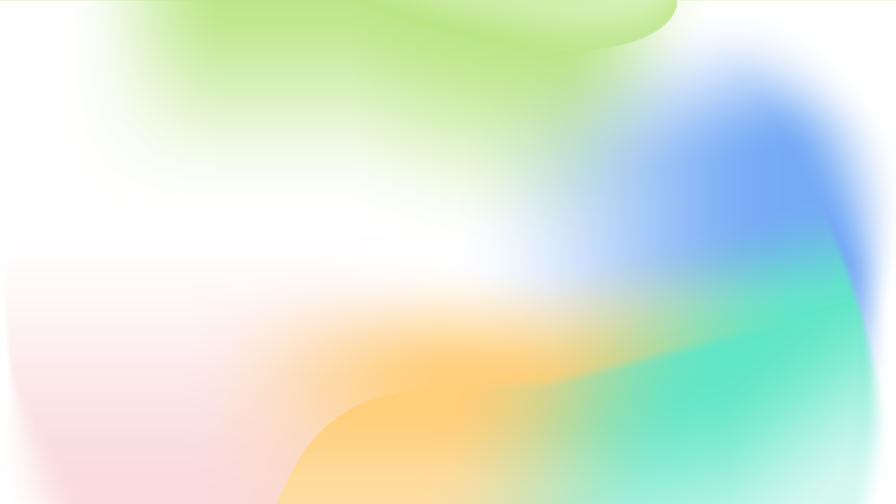
Write a WebGL 1 fragment shader that draws this background.

```glsl
precision highp float;
// Soft mesh-like gradient: green, blue, pink, orange and teal glows on white.
// Each glow is a product of smooth fades, cut by a few analytic edge curves.
// Space: y runs 0..1 upward, x is in units of canvas height (0..1.78 at 16:9).
uniform vec2 u_resolution;

const vec3 WHITE  = vec3(1.0);
const vec3 GREEN  = vec3(0.73, 0.90, 0.52);
const vec3 LIME   = vec3(0.83, 0.94, 0.70);
const vec3 PINK   = vec3(0.98, 0.86, 0.87);
const vec3 ORANGE = vec3(1.00, 0.81, 0.48);
const vec3 TEAL   = vec3(0.38, 0.90, 0.78);
const vec3 BLUE   = vec3(0.46, 0.67, 0.96);

const float DESIGN_ASPECT = 16.0 / 9.0;
const float LEAF_START = 0.694;   // left end of the green leaf at the top
const float LEAF_LENGTH = 0.65;
const float LEAF_DEPTH = 0.26;
const float HILL_START = 0.549;   // where the orange hill meets the bottom
const float HILL_HEIGHT = 0.24;
const float SLOPE_START = 1.09;   // where the hill top starts to climb
const float SLOPE = 0.25;
const float GLOW_HEIGHT = 0.24;   // reach of the glow above the hill

// 1 below lo, 0 above hi
float fall(float lo, float hi, float v) {
  return 1.0 - smoothstep(lo, hi, v);
}

// Lower rim of the green leaf, hanging from the top
float leafRim(float x) {
  float s = clamp((x - LEAF_START) / LEAF_LENGTH, 0.0, 1.0);
  return 1.0 - LEAF_DEPTH * s * sqrt(1.0 - s);
}

// Upper outline of the orange and teal hill
float hillTop(float x) {
  float rise = 1.0 - exp(-10.5 * (x - HILL_START));
  return HILL_HEIGHT * rise + SLOPE * max(x - SLOPE_START, 0.0);
}

// Bowed right-hand ridge shared by blue and teal
float ridge(float y) {
  return 1.725 - 0.64 * (y - 0.2) * (y - 0.2);
}

vec3 addGreen(vec3 col, vec2 p, float aa) {
  float depth = leafRim(p.x) - p.y;
  float sides = smoothstep(0.12, 0.46, p.x) * fall(1.1, 1.42, p.x);
  col = mix(col, GREEN, sides * fall(-0.05, 0.43, depth));
  // the leaf is palest far inside its rim and toward its right end
  float pale = smoothstep(0.0, 0.09, -depth) * 0.7
             + smoothstep(0.9, 1.35, p.x) * 0.4;
  vec3 leaf = mix(GREEN, LIME, min(pale, 1.0));
  return mix(col, leaf, smoothstep(-aa, aa, -depth));
}

vec3 addPink(vec3 col, vec2 p) {
  float bend = max(0.4 - p.y, 0.0);
  float edge = 0.012 + 0.5 * bend * bend;
  float soft = mix(0.08, 0.006, smoothstep(0.0, 0.3, p.y));
  float left = smoothstep(edge - soft, edge + soft, p.x);
  return mix(col, PINK, left * fall(0.0, 0.58, p.y) * fall(0.6, 1.1, p.x));
}

vec3 addBlue(vec3 col, vec2 p) {
  float tilted = p.y - 0.18 * (p.x - 1.48);
  float vertical = fall(0.68, 1.0, tilted) * smoothstep(0.2, 0.5, p.y);
  float halo = mix(0.05, 0.24, smoothstep(0.3, 0.8, p.y));
  float right = fall(0.0, halo, p.x - ridge(p.y));
  return mix(col, BLUE, smoothstep(0.88, 1.56, p.x) * vertical * right);
}

vec3 addHill(vec3 col, vec2 p, float aa) {
  float top = hillTop(p.x);
  float soft = mix(0.045, 0.012, smoothstep(0.1, 0.4, p.y));
  float right = fall(-soft, soft, p.x - ridge(p.y));

  // glow rising above the outline, warm on the left and cool on the right
  float glow = fall(0.0, GLOW_HEIGHT, p.y - max(top, HILL_HEIGHT));
  glow *= smoothstep(0.35, 0.9, p.x) * mix(0.4, 1.0, smoothstep(0.0, 0.25, p.y));
  vec3 glowColor = mix(ORANGE, TEAL, smoothstep(1.0, 1.6, p.x));
  col = mix(col, glowColor, glow * right);

  // body below the outline, paler with depth and toward the right corner
  float depth = max(top - p.y, 0.0);
  vec3 body = mix(ORANGE, TEAL, smoothstep(0.9, 1.45, p.x + 0.4 * depth));
  float pale = smoothstep(0.05, 0.5, depth + 0.5 * max(p.x - 1.45, 0.0));
  pale = max(0.75 * pale, 0.3 * fall(0.0, 0.2, p.y));
  body = mix(body, WHITE, pale);
  float rim = mix(aa, 0.015, smoothstep(0.75, 1.1, p.x));
  return mix(col, body, smoothstep(-rim, rim, top - p.y) * right);
}

void main() {
  vec2 p = gl_FragCoord.xy / u_resolution * vec2(DESIGN_ASPECT, 1.0);
  float aa = 1.5 / u_resolution.y;
  vec3 col = addPink(WHITE, p);
  col = addGreen(col, p, aa);
  col = addBlue(col, p);
  col = addHill(col, p, aa);
  gl_FragColor = vec4(col, 1.0);
}
```
